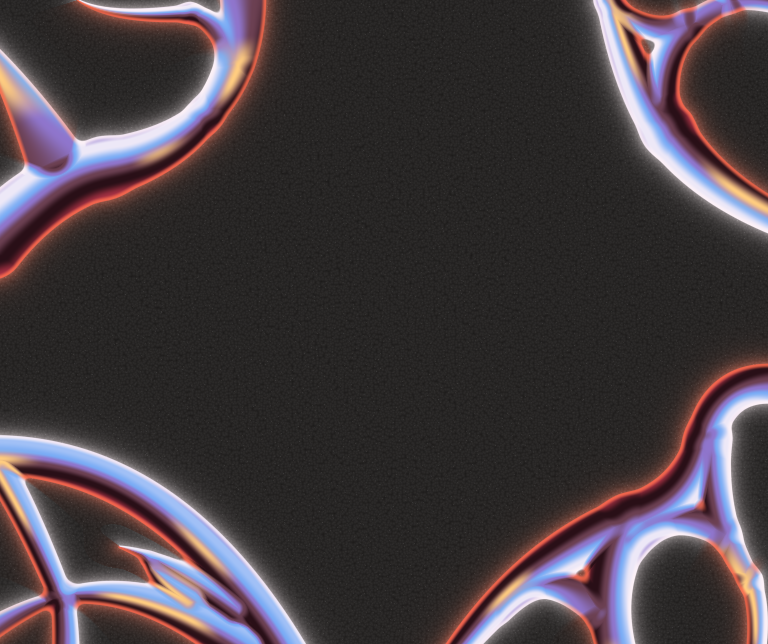
Write a Shadertoy shader that draws this background.

```glsl
// Liquid chrome ornaments glowing in the four corners of a dark, grainy sheet.
// Each ornament is a smooth union of tapered curves; the offset from the nearest
// curve serves as a surface normal, which picks a colour from a metallic ramp.

const vec2 SHEET = vec2(7.68, 6.44);   // canvas size in drawing units, y down

const vec3 PAPER   = vec3(0.150, 0.143, 0.140);
const vec3 SHADOW  = vec3(0.16, 0.06, 0.09);
const vec3 CRIMSON = vec3(0.64, 0.19, 0.26);
const vec3 MAUVE   = vec3(0.42, 0.25, 0.32);
const vec3 VIOLET  = vec3(0.56, 0.46, 0.80);
const vec3 SKY     = vec3(0.47, 0.67, 0.96);
const vec3 PEARL   = vec3(0.93, 0.91, 0.97);
const vec3 AMBER   = vec3(1.00, 0.80, 0.50);
const vec3 EMBER   = vec3(1.00, 0.43, 0.31);

vec2 hash2(vec2 cell) {
    vec2 q = vec2(dot(cell, vec2(127.1, 311.7)), dot(cell, vec2(269.5, 183.3)));
    return fract(sin(q) * 43758.5);
}

// Cellular noise: distance to the nearest scattered point.
float cellular(vec2 p) {
    vec2 cell = floor(p), f = fract(p);
    float nearest = 2.0;
    for (int y = -1; y <= 1; y++)
        for (int x = -1; x <= 1; x++) {
            vec2 o = vec2(x, y);
            nearest = min(nearest, length(o + hash2(cell + o) - f));
        }
    return nearest;
}

// Joins a tapered quadratic curve to a field holding (distance, normal.xy).
void curve(inout vec3 field, vec2 p, vec2 a, vec2 b, vec2 c, vec2 radii) {
    vec2 chord = c - a, slope = b - a, bend = a - 2.0 * b + c;
    float t = clamp(dot(p - a, chord) / dot(chord, chord), 0.0, 1.0);
    for (int i = 0; i < 5; i++) {
        vec2 offset = a + t * (2.0 * slope + t * bend) - p;
        vec2 tangent = 2.0 * (slope + t * bend);
        t = clamp(t - dot(offset, tangent) / (dot(tangent, tangent) + 0.02), 0.0, 1.0);
    }
    vec2 away = p - a - t * (2.0 * slope + t * bend);
    float r = mix(radii.x, radii.y, t);
    vec3 added = vec3(length(away) - r, away / r);
    const float BLEND = 0.09;
    float h = clamp(0.5 + 0.5 * (added.x - field.x) / BLEND, 0.0, 1.0);
    field = mix(added, field, h);
    field.x -= BLEND * h * (1.0 - h);
}

vec3 topLeft(vec2 p) {
    vec3 f = vec3(9.0, 0.0, 0.0);
    curve(f, p, vec2(2.42, -0.2), vec2(2.50, 0.65), vec2(2.05, 1.15), vec2(0.24, 0.17));
    curve(f, p, vec2(2.05, 1.15), vec2(1.72, 1.52), vec2(1.05, 1.68), vec2(0.17, 0.30));
    curve(f, p, vec2(1.05, 1.68), vec2(0.40, 1.85), vec2(-0.1, 2.45), vec2(0.30, 0.35));
    curve(f, p, vec2(-0.1, 0.50), vec2(0.25, 1.00), vec2(0.55, 1.60), vec2(0.08, 0.30));
    curve(f, p, vec2(0.78, 0.00), vec2(1.10, 0.20), vec2(1.90, 0.13), vec2(0.01, 0.09));
    curve(f, p, vec2(1.90, 0.13), vec2(2.20, 0.20), vec2(2.35, 0.60), vec2(0.09, 0.15));
    return f;
}

vec3 topRight(vec2 p) {
    vec3 f = vec3(9.0, 0.0, 0.0);
    curve(f, p, vec2(6.05, -0.2), vec2(6.25, 0.75), vec2(6.68, 1.30), vec2(0.12, 0.26));
    curve(f, p, vec2(6.68, 1.30), vec2(7.05, 1.85), vec2(7.80, 2.20), vec2(0.26, 0.17));
    curve(f, p, vec2(6.60, 1.00), vec2(6.60, 0.30), vec2(7.30, 0.02), vec2(0.20, 0.10));
    curve(f, p, vec2(6.05, 0.00), vec2(6.50, 0.40), vec2(6.85, 0.25), vec2(0.10, 0.15));
    curve(f, p, vec2(7.30, 0.02), vec2(7.50, -0.03), vec2(7.80, 0.05), vec2(0.10, 0.10));
    return f;
}

vec3 bottomLeft(vec2 p) {
    vec3 f = vec3(9.0, 0.0, 0.0);
    curve(f, p, vec2(-0.1, 4.55), vec2(1.70, 4.55), vec2(2.90, 6.60), vec2(0.20, 0.22));
    curve(f, p, vec2(0.00, 4.70), vec2(0.30, 5.20), vec2(0.62, 6.00), vec2(0.16, 0.12));
    curve(f, p, vec2(0.62, 5.95), vec2(0.66, 6.20), vec2(0.66, 6.60), vec2(0.12, 0.14));
    curve(f, p, vec2(0.60, 5.97), vec2(0.30, 6.05), vec2(-0.1, 6.30), vec2(0.06, 0.12));
    curve(f, p, vec2(0.60, 5.97), vec2(1.45, 5.78), vec2(2.45, 6.50), vec2(0.08, 0.25));
    curve(f, p, vec2(1.20, 5.47), vec2(1.70, 5.60), vec2(2.35, 6.10), vec2(0.015, 0.19));
    curve(f, p, vec2(1.48, 5.62), vec2(1.60, 5.80), vec2(1.90, 6.00), vec2(0.06, 0.18));
    return f;
}

vec3 bottomRight(vec2 p) {
    vec3 f = vec3(9.0, 0.0, 0.0);
    curve(f, p, vec2(7.85, 3.85), vec2(7.20, 3.75), vec2(7.05, 4.40), vec2(0.20, 0.20));
    curve(f, p, vec2(7.05, 4.40), vec2(6.90, 5.00), vec2(6.30, 5.22), vec2(0.20, 0.28));
    curve(f, p, vec2(6.30, 5.22), vec2(5.30, 5.55), vec2(4.55, 6.55), vec2(0.27, 0.14));
    curve(f, p, vec2(7.12, 4.40), vec2(7.10, 5.20), vec2(7.50, 5.80), vec2(0.20, 0.11));
    curve(f, p, vec2(7.50, 5.80), vec2(7.62, 6.10), vec2(7.55, 6.60), vec2(0.11, 0.10));
    curve(f, p, vec2(6.25, 5.30), vec2(5.95, 5.90), vec2(6.20, 6.60), vec2(0.28, 0.19));
    curve(f, p, vec2(6.30, 5.40), vec2(6.70, 5.00), vec2(7.25, 5.35), vec2(0.20, 0.14));
    curve(f, p, vec2(5.00, 6.10), vec2(5.40, 5.60), vec2(6.00, 6.10), vec2(0.10, 0.18));
    return f;
}

// Lays one lit chrome ornament and its halo over the base colour.
vec3 chrome(vec3 base, vec3 field, vec2 light, float gloss, vec2 p, float pixel) {
    float d = field.x;
    float wave = 0.6 * sin(2.3 * p.x + 1.7 * p.y) + 0.4 * sin(4.1 * p.y - 3.2 * p.x);
    float u = clamp(dot(field.yz, light), -1.0, 1.0) + 0.1 * wave;

    // Metallic ramp, from the shaded side to the lit side
    vec3 metal = mix(CRIMSON, SHADOW, smoothstep(-1.0, -0.6, u));
    metal = mix(metal, MAUVE, smoothstep(-0.5, -0.2, u));
    metal = mix(metal, VIOLET, smoothstep(-0.2, 0.05, u));
    metal = mix(metal, SKY, smoothstep(0.05, 0.25, u));
    metal = mix(metal, PEARL, smoothstep(0.2, 0.6, u) * gloss);
    metal = mix(metal, VIOLET, 0.6 * smoothstep(0.75, 0.95, u));
    float band = (u + 0.08) * 4.5;
    metal = mix(metal, AMBER, exp(-band * band) * smoothstep(-0.1, 0.6, wave));

    // Bright rim, then halo outside
    vec3 rim = mix(EMBER, vec3(1.0, 0.95, 0.97), smoothstep(-0.2, 0.5, u));
    metal = mix(metal, rim, 0.85 * smoothstep(-0.055, -0.01, d));
    float outside = max(d, 0.0);
    vec3 halo = base + rim * (0.38 * exp(-outside * 14.0) + 0.05 * exp(-outside * 5.0));
    return mix(halo, metal, smoothstep(pixel, -pixel, d));
}

void mainImage(out vec4 fragColor, in vec2 fragCoord) {
    vec2 uv = fragCoord / iResolution.xy;
    vec2 p = vec2(uv.x, 1.0 - uv.y) * SHEET;
    float pixel = 0.7 * SHEET.y / iResolution.y;

    // Paper grain with sparse specks
    float grain = cellular(p * 38.0) - 0.45;
    float speck = smoothstep(0.12, 0.0, cellular(p * 13.0 + 7.0));
    vec3 color = PAPER - 0.06 * grain + 0.06 * speck;

    color = chrome(color, topLeft(p), vec2(-0.30, -0.95), 1.0, p, pixel);
    color = chrome(color, topRight(p), vec2(-0.95, 0.30), 1.0, p, pixel);
    color = chrome(color, bottomLeft(p), vec2(0.60, -0.80), 0.35, p, pixel);
    color = chrome(color, bottomRight(p), vec2(0.75, 0.66), 1.0, p, pixel);
    fragColor = vec4(min(color, 1.0), 1.0);
}
```
